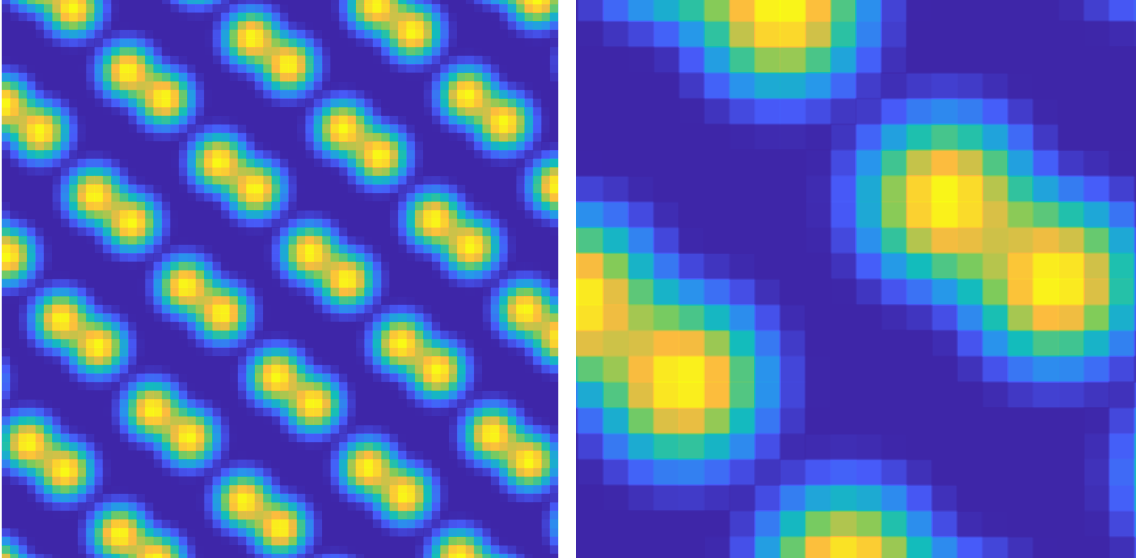
Left, the full canvas; right, a detail of the centre.
Write a WebGL 2 fragment shader that draws this pattern.

```glsl
#version 300 es
precision highp float;
// A slanted lattice of paired round bumps, sampled on a coarse grid of cells
// and coloured by height from indigo through teal to yellow.
// Each bump is a raised cosine; the lattice repeats by folding coordinates.

uniform vec2 u_resolution;
out vec4 fragColor;

const float PI = 3.14159265;
const vec2 CELL = vec2(0.01506, 0.01534);      // size of one grid cell
const vec2 STEP_A = vec2(0.1628, -0.1621);     // lattice vectors
const vec2 STEP_B = vec2(-0.2219, -0.0594);
const vec2 FIRST_LOBE = vec2(0.0534, 0.0469);  // upper lobe of one pair
const vec2 LOBE_OFFSET = vec2(0.0651, -0.0485);
const float LOBE_RADIUS = 0.0833;
const float MARGIN = 0.003;                    // white strip at each side

// Snap to cell centres, with a narrow ramp across each cell border.
vec2 snapToCells(vec2 p, vec2 cell, float blur) {
    vec2 c = p / cell;
    vec2 border = floor(c + 0.5);
    vec2 side = clamp((c - border) * cell / blur, -0.5, 0.5);
    return (border + side) * cell;
}

// Distance to the nearest point of the lattice.
float latticeDistance(vec2 p, mat2 lattice) {
    vec2 u = inverse(lattice) * p;
    return length(lattice * (u - floor(u + 0.5)));
}

// Raised cosine: one at the centre, zero beyond the radius.
float bump(float d, float radius) {
    return 0.5 + 0.5 * cos(PI * min(d / radius, 1.0));
}

// Colour ramp over evenly spaced stops.
vec3 heightColour(float h) {
    vec3 stops[7] = vec3[7](
        vec3(0.242, 0.150, 0.660),   // indigo
        vec3(0.278, 0.356, 0.978),   // blue
        vec3(0.154, 0.590, 0.922),   // sky
        vec3(0.070, 0.746, 0.726),   // teal
        vec3(0.504, 0.799, 0.348),   // green
        vec3(0.987, 0.735, 0.244),   // orange
        vec3(0.977, 0.984, 0.081));  // yellow
    float t = clamp(h, 0.0, 1.0) * 6.0;
    int i = min(int(t), 5);
    return mix(stops[i], stops[i + 1], t - float(i));
}

void main() {
    vec2 p = (gl_FragCoord.xy - 0.5 * u_resolution) / u_resolution.x;
    float pixel = 1.0 / u_resolution.x;

    // Height of the two lobes, joined softly
    vec2 q = snapToCells(p, CELL, max(1.3 * pixel, 0.0015)) - FIRST_LOBE;
    mat2 lattice = mat2(STEP_A, STEP_B);
    float upper = bump(latticeDistance(q, lattice), LOBE_RADIUS);
    float lower = bump(latticeDistance(q - LOBE_OFFSET, lattice), LOBE_RADIUS);
    float height = 1.0 - (1.0 - upper) * (1.0 - lower);

    // White side margins
    float edge = 0.5 - MARGIN;
    float outside = smoothstep(edge - 0.5 * pixel, edge + 0.5 * pixel, abs(p.x));
    fragColor = vec4(mix(heightColour(height), vec3(1.0), outside), 1.0);
}
```
